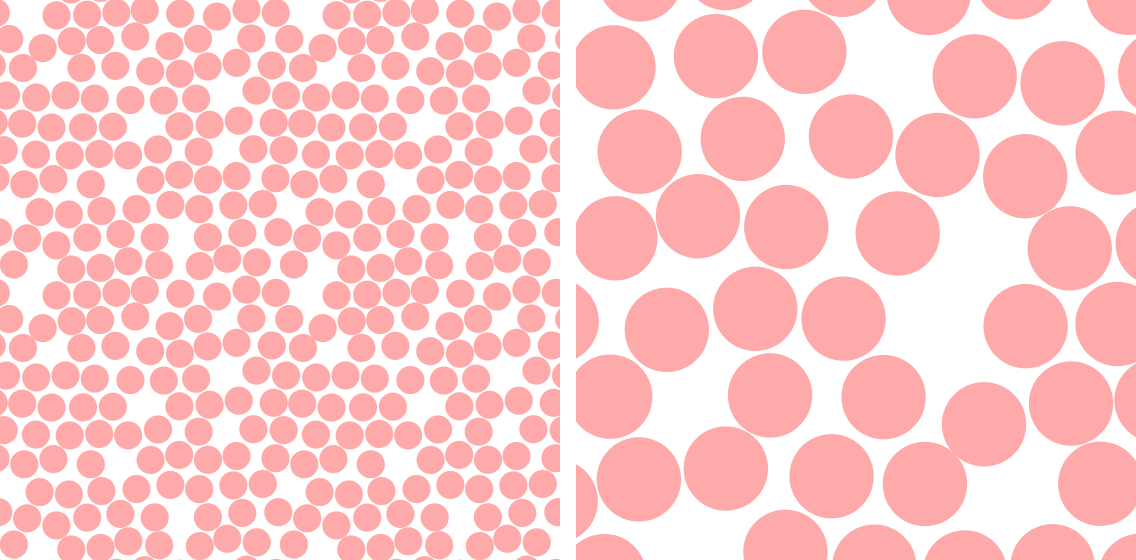
Left, the full canvas; right, a detail of the centre.
Reproduce this pattern procedurally as a WebGL 1 fragment shader.

```glsl
precision highp float;
uniform vec2 u_resolution;

#define DOT_COLOR vec3(1.0, 0.667, 0.667)
#define GROUND_COLOR vec3(1.0)
#define RADIUS 0.0251
#define SPACING 0.0525
#define JITTER 0.0155
#define PUSH 0.52
#define TILE_CELLS vec2(9.0, 10.0)
#define TILE_SIZE 0.5
#define WINDOW 9
#define PASSES 3

// Two random values in 0..1 per cell
vec2 hash2(vec2 p) {
  vec3 q = fract(p.xyx * vec3(0.1031, 0.1030, 0.0973) + 0.137);
  q += dot(q, q.yzx + 33.33);
  return fract((q.xx + q.yz) * q.zy);
}

// Jittered start of a dot on a staggered grid that repeats per tile
vec2 dotStart(vec2 cell, vec2 cellSize) {
  vec2 id = floor(mod(cell + 0.5, TILE_CELLS));
  float stagger = 0.25 + 0.5 * mod(id.y, 2.0);
  vec2 center = (cell + vec2(stagger, 0.5)) * cellSize;
  center += JITTER * (2.0 * hash2(id + 3.0) - 1.0);

  // One vacancy per row, moved far off the canvas
  float shift = floor(3.0 * hash2(vec2(id.y, 17.0)).x);
  float gap = floor(mod(id.y * 4.0 + shift + 0.5, TILE_CELLS.x));
  return abs(id.x - gap) < 0.5 ? center + 9.0 : center;
}

void main() {
  vec2 uv = gl_FragCoord.xy / u_resolution.y;
  vec2 cellSize = TILE_SIZE / TILE_CELLS;
  vec2 corner = floor(uv / cellSize) - float(WINDOW / 2);

  // Dots in the window of cells around this point
  vec2 dots[WINDOW * WINDOW];
  for (int y = 0; y < WINDOW; y++) {
    for (int x = 0; x < WINDOW; x++) {
      dots[y * WINDOW + x] = dotStart(corner + vec2(x, y), cellSize);
    }
  }

  // Push close dots apart; each pass trims the window by one ring.
  // Results go one cell down-left, where the old value is no longer read.
  for (int pass = 0; pass < PASSES; pass++) {
    int last = WINDOW - 2 - 2 * pass;
    for (int y = 1; y < WINDOW - 1; y++) {
      if (y > last) break;
      for (int x = 1; x < WINDOW - 1; x++) {
        if (x > last) break;
        vec2 self = dots[y * WINDOW + x];
        vec2 move = vec2(0.0);
        for (int j = -1; j <= 1; j++) {
          for (int i = -1; i <= 1; i++) {
            vec2 away = self - dots[(y + j) * WINDOW + x + i];
            float gap = max(length(away), 0.00001);
            move += away / gap * max(SPACING - gap, 0.0);
          }
        }
        dots[(y - 1) * WINDOW + x - 1] = self + PUSH * move;
      }
    }
  }

  // Distance to the nearest of the remaining 3 by 3 dots
  float nearest = 1.0;
  for (int y = 0; y < 3; y++) {
    for (int x = 0; x < 3; x++) {
      nearest = min(nearest, distance(uv, dots[y * WINDOW + x]));
    }
  }

  // Edge one pixel wide
  float cover = clamp(0.5 + (RADIUS - nearest) * u_resolution.y, 0.0, 1.0);
  gl_FragColor = vec4(mix(GROUND_COLOR, DOT_COLOR, cover), 1.0);
}
```
